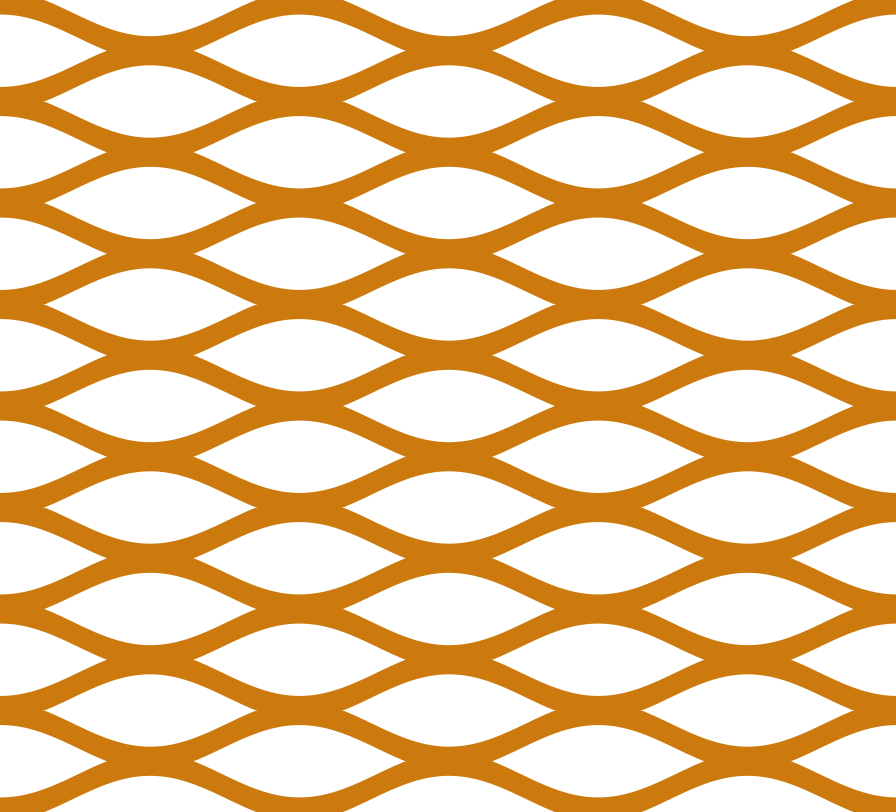
A Shadertoy shader for this pattern:

```glsl
// Expanded-metal mesh: staggered pointed-oval openings between wavy ochre strands.

const float TAU = 6.2831853;

// Half height of an opening, in rows, at x columns from its centre.
float halfHeight(float x) {
    return 0.136 + 0.2238 * cos(TAU * x) - 0.0035 * cos(2.0 * TAU * x);
}

// Signed distance to the openings of one stagger, in rows; positive inside.
float opening(vec2 p, float rowPerColumn) {
    float slope = 0.2238 * TAU * sin(TAU * p.x) * rowPerColumn;
    float dy = abs(fract(p.y + 0.5) - 0.5);
    return (halfHeight(p.x) - dy) / sqrt(1.0 + slope * slope);
}

void mainImage(out vec4 fragColor, in vec2 fragCoord) {
    // Whole repeats: 3 columns, 8 rows
    vec2 repeats = vec2(3.0, 8.0);
    vec2 cellSize = iResolution.xy / repeats;
    vec2 p = fragCoord / cellSize - vec2(0.003, 0.0);
    float rowPerColumn = cellSize.y / cellSize.x;

    // Two sets of openings, offset by half a cell
    float gap = max(opening(p - vec2(0.5, 0.0), rowPerColumn),
                    opening(p - vec2(0.0, 0.5), rowPerColumn));

    // One-pixel edge smoothing
    float open = clamp(gap * cellSize.y + 0.5, 0.0, 1.0);
    vec3 ochre = vec3(0.80, 0.48, 0.055);
    fragColor = vec4(mix(ochre, vec3(1.0), open), 1.0);
}
```
